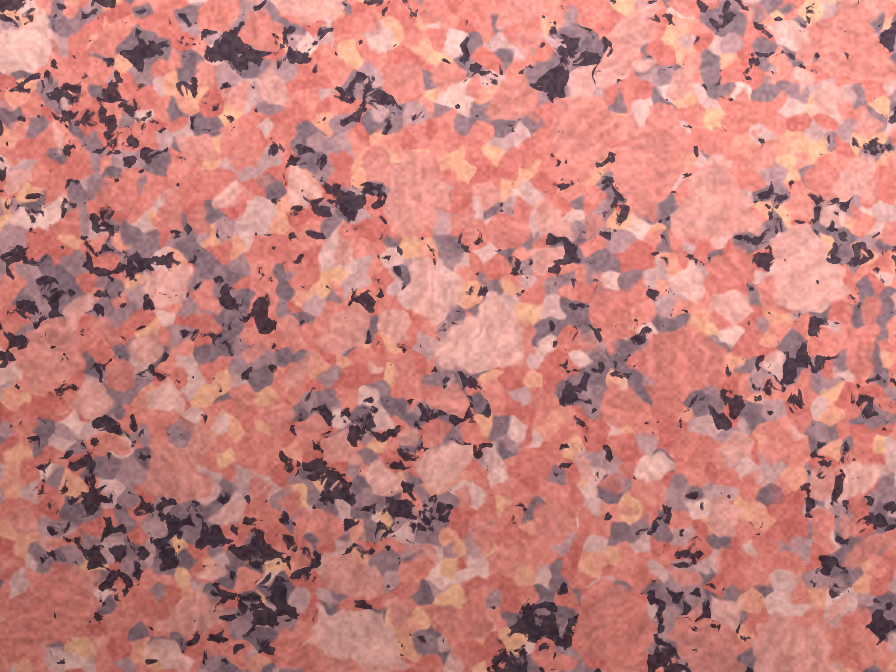
Reproduce this texture procedurally as a Shadertoy shader.

```glsl
#define GRAIN_SCALE 40.0
#define CRYSTAL_SCALE 9.0
#define DARK_SHARE 0.30
#define CLUSTERING 0.75
#define FLECK_SCALE 62.0
#define ROUGHNESS 0.20
#define EDGE_SOFTNESS 0.16

const vec3 BLACK  = vec3(0.24, 0.18, 0.22);
const vec3 SLATE  = vec3(0.51, 0.40, 0.43);
const vec3 DUSTY  = vec3(0.73, 0.54, 0.55);
const vec3 RED    = vec3(0.80, 0.42, 0.39);
const vec3 SALMON = vec3(0.91, 0.55, 0.50);
const vec3 PEACH  = vec3(0.94, 0.68, 0.54);
const vec3 PINK   = vec3(0.95, 0.73, 0.69);

float hash(vec2 p) {
    return fract(sin(dot(p, vec2(127.1, 311.7))) * 43758.5453);
}

vec2 hash2(vec2 p) {
    return vec2(hash(p), hash(p + 57.3));
}

float noise(vec2 p) {
    vec2 i = floor(p), f = fract(p);
    f = f * f * (3.0 - 2.0 * f);
    return mix(mix(hash(i), hash(i + vec2(1, 0)), f.x),
               mix(hash(i + vec2(0, 1)), hash(i + vec2(1, 1)), f.x), f.y);
}

float fbm(vec2 p) {
    float sum = 0.0, amp = 0.53;
    for (int i = 0; i < 4; i++) {
        sum += amp * noise(p);
        p = mat2(1.6, 1.2, -1.2, 1.6) * p + 7.1;
        amp *= 0.5;
    }
    return sum;
}

// Nearest cell in xy, second nearest in zw; gap grows away from their border
vec4 nearestCells(vec2 p, out float gap) {
    vec2 base = floor(p);
    vec4 cells = vec4(0.0);
    float first = 9.0, second = 9.0;
    for (int y = -1; y <= 1; y++)
    for (int x = -1; x <= 1; x++) {
        vec2 cell = base + vec2(x, y);
        float d = length(cell + hash2(cell) - p) - 0.3 * hash(cell + 19.7);
        if (d < first) {
            second = first;
            first = d;
            cells = vec4(cell, cells.xy);
        } else if (d < second) {
            second = d;
            cells.zw = cell;
        }
    }
    gap = second - first;
    return cells;
}

// Dark minerals gather where the cluster field is high
float cluster(vec2 uv) {
    return fbm(uv * 13.0 + 4.0);
}

vec3 grainColor(vec2 cell) {
    float kind = hash(cell + 3.3);
    float tint = hash(cell + 8.9);
    float dark = hash(cell + 31.1) * 0.5 + 0.25
               + CLUSTERING * (cluster(cell / GRAIN_SCALE) - 0.5);
    if (dark > 0.79 - 0.6 * DARK_SHARE) return mix(SLATE, DUSTY, tint * tint);
    vec3 color = mix(RED, SALMON, tint);
    if (kind > 0.60) color = mix(SALMON, PEACH, 0.3 + 0.7 * tint);
    if (kind > 0.77) color = mix(DUSTY, PINK, tint);
    return color;
}

// Larger feldspar crystals, streaked along a direction of their own
vec3 addCrystals(vec3 color, vec2 uv, float scale, float share, inout float cover) {
    float gap;
    vec2 cell = nearestCells(uv * scale + 11.0, gap).xy;
    float present = step(hash(cell + 5.7), share);
    float ragged = gap + 0.16 * (noise(uv * 75.0) - 0.5);
    float mask = present * smoothstep(0.13, 0.13 + 0.012 * scale, ragged);
    float angle = 6.2832 * hash(cell + 2.1);
    vec2 along = vec2(cos(angle), sin(angle));
    vec2 q = vec2(dot(uv, along), dot(uv, vec2(-along.y, along.x)));
    float streak = noise(q * vec2(28.0, 130.0));
    float tint = hash(cell + 14.2);
    vec3 crystal = mix(mix(RED, SALMON, 0.5), PINK, tint * tint);
    crystal *= 0.90 + 0.18 * streak;
    cover = max(cover, mask);
    return mix(color, crystal, 0.9 * mask);
}

void mainImage(out vec4 fragColor, in vec2 fragCoord) {
    vec2 uv = fragCoord / iResolution.y;
    vec2 warp = vec2(noise(uv * 55.0), noise(uv * 55.0 + 40.0)) - 0.5;
    vec2 p = uv + 0.014 * warp;

    // Small interlocking grains
    float gap;
    vec4 cells = nearestCells(p * GRAIN_SCALE, gap);
    float blend = 0.5 + 0.5 * smoothstep(0.0, EDGE_SOFTNESS, gap);
    vec3 color = mix(grainColor(cells.zw), grainColor(cells.xy), blend);

    // Medium and large crystals
    float cover = 0.0;
    color = addCrystals(color, p, CRYSTAL_SCALE * 2.1, 0.34, cover);
    color = addCrystals(color, p, CRYSTAL_SCALE, 0.22, cover);

    // Black mica flecks
    float fleck = fbm(p * FLECK_SCALE) + 0.9 * (cluster(p) - 0.5) - 0.25 * cover;
    color = mix(color, BLACK, 0.9 * smoothstep(0.66, 0.75, fleck));

    // Fine mottling, then light falling from the upper right
    color *= 1.0 + ROUGHNESS * (fbm(uv * 95.0) - 0.5);
    color += 0.10 * (noise(uv * 190.0) - 0.5);
    float light = smoothstep(-0.2, 1.5, uv.y + 0.35 * uv.x);
    color *= mix(0.78, 1.13, light);
    color += 0.05 * light * light;
    fragColor = vec4(clamp(color, 0.0, 1.0), 1.0);
}
```
